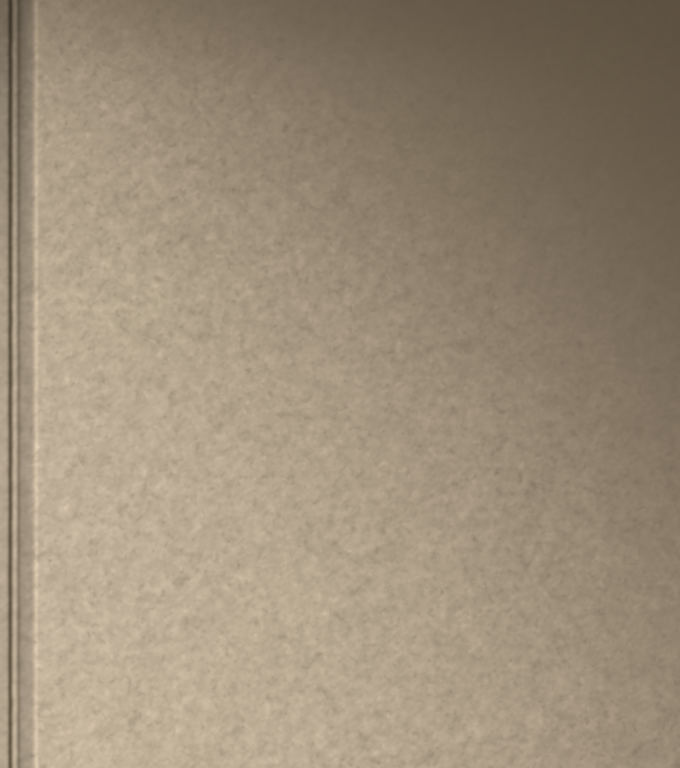
Write a WebGL 2 fragment shader that draws this texture.

```glsl
#version 300 es
precision highp float;
// Speckled fibrous paper board with a grooved left edge, lit from the lower left.
uniform vec2 u_resolution;
out vec4 fragColor;

float hash(vec2 p) {
  vec3 q = fract(vec3(p.xyx) * 0.1031);
  q += dot(q, q.yzx + 33.33);
  return fract((q.x + q.y) * q.z);
}

float noise(vec2 p) {
  vec2 i = floor(p), f = fract(p);
  f = f * f * (3.0 - 2.0 * f);
  return mix(mix(hash(i), hash(i + vec2(1, 0)), f.x),
             mix(hash(i + vec2(0, 1)), hash(i + vec2(1, 1)), f.x), f.y);
}

vec2 rotate(vec2 p, float a) {
  return mat2(cos(a), -sin(a), sin(a), cos(a)) * p;
}

// Short scattered fibres: positive values are pale, negative ones dark.
float fibres(vec2 p, float seed) {
  vec2 cell = floor(p);
  float sum = 0.0;
  for (int y = -1; y <= 1; y++) {
    for (int x = -1; x <= 1; x++) {
      vec2 id = cell + vec2(x, y);
      vec2 key = id + seed;
      vec2 centre = id + vec2(hash(key), hash(key + 71.3));
      float angle = 0.8 + 3.1 * (hash(key + 19.7) - 0.5);
      vec2 q = rotate(p - centre, angle);
      float halfLength = mix(0.02, 0.42, pow(hash(key + 43.1), 2.0));
      q.y += 0.8 * q.x * q.x * (hash(key + 5.9) - 0.5);
      q.x -= clamp(q.x, -halfLength, halfLength);
      float strength = hash(key + 88.2) * 2.0 - 1.1;
      float width = mix(0.015, 0.05, hash(key + 27.4));
      sum += strength * sqrt(abs(strength)) * exp(-dot(q, q) / width);
    }
  }
  return sum;
}

// Soft vertical line of the given half width.
float line(float x, float centre, float halfWidth) {
  float d = (x - centre) / halfWidth;
  return exp(-d * d);
}

void main() {
  vec2 uv = gl_FragCoord.xy / u_resolution;
  vec2 p = gl_FragCoord.xy / u_resolution.y;

  // Broad falloff toward the upper right, with a dim top edge
  float slope = -3.75 + 3.45 * uv.x + 1.05 * uv.y + 2.1 * uv.y * uv.y;
  slope += 0.55 * smoothstep(0.86, 1.02, uv.y) * (1.0 - 0.6 * uv.x);
  float shade = 1.0 / (1.0 + exp(-slope));
  vec3 color = mix(vec3(0.775, 0.712, 0.618), vec3(0.345, 0.297, 0.235), shade);

  // Faint drift between olive and rose
  float tint = noise(p * 5.0 + 17.0) - 0.5;
  color += tint * vec3(0.002, -0.002, 0.005);

  // Mottled grain, softer where the light fades
  float focus = mix(1.0, 0.2, smoothstep(0.3, 0.9, shade));
  vec2 g = rotate(p, 0.7);
  float grain = 0.55 * (noise(g * vec2(62, 90)) - 0.5)
              + 0.55 * (noise(rotate(p, -0.5) * vec2(105, 140) + 21.0) - 0.5)
              + 0.6 * (noise(g * vec2(170, 230) + 9.0) - 0.5);
  float flecks = 0.9 * fibres(p * 50.0, 11.0) + 0.9 * fibres(p * 78.0, 57.0)
               + 0.8 * fibres(p * 110.0, 133.0);
  float page = smoothstep(0.028, 0.05, p.x);
  float relief = 0.1 * grain + 0.062 * flecks * mix(0.3, 1.0, page);
  color *= 1.0 + relief * focus * vec3(1.0, 1.03, 1.12);

  // Grooves, flat band and lit ridge along the left edge
  float x = p.x + 0.0005 * (noise(vec2(3.0, p.y * 60.0)) - 0.5);
  float band = smoothstep(0.024, 0.029, x) - smoothstep(0.040, 0.046, x);
  float rim = 1.0 - smoothstep(0.02, 0.05, x);
  float edge = 1.0 - 0.08 * rim - 0.11 * band;
  edge += 0.07 * line(x, 0.0190, 0.0025) + 0.10 * line(x, 0.0475, 0.0025);
  edge *= 1.0 - 0.16 * rim * smoothstep(0.55, 1.0, uv.y);
  float groove = 0.46 * line(x, 0.0133, 0.0030) + 0.25 * line(x, 0.0246, 0.0026);
  color *= edge * (1.0 - groove * vec3(0.95, 1.0, 1.1));

  fragColor = vec4(clamp(color, 0.0, 1.0), 1.0);
}
```
